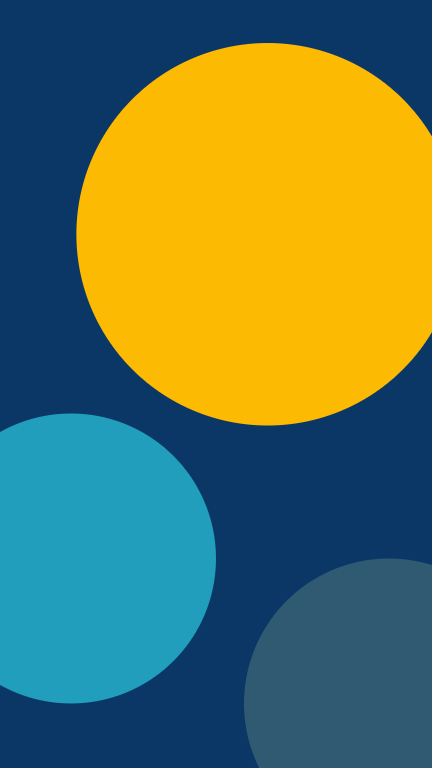
This background is drawn by a WebGL 1 fragment shader. Its source:

```glsl
precision highp float;
// Three large flat discs, amber, teal and slate, on a deep navy ground.

uniform vec2 u_resolution;

// Discs as (centre x, centre y, radius), in canvas widths
#define AMBER_DISC vec3(0.6195, 1.2355, 0.4427)
#define TEAL_DISC  vec3(0.1643, 0.4850, 0.3356)
#define SLATE_DISC vec3(0.9005, 0.1493, 0.3356)

#define NAVY  vec3(0.040, 0.216, 0.400)
#define AMBER vec3(0.992, 0.729, 0.012)
#define TEAL  vec3(0.133, 0.620, 0.741)
#define SLATE vec3(0.188, 0.353, 0.443)

// Coverage of a disc, with an edge one pixel wide
float discMask(vec2 p, vec3 disc) {
  float dist = length(p - disc.xy) - disc.z;
  return clamp(0.5 - dist * u_resolution.x, 0.0, 1.0);
}

void main() {
  vec2 p = gl_FragCoord.xy / u_resolution.x;
  // Keep the vertical layout tied to a 9:16 canvas
  p.y *= (16.0 / 9.0) * u_resolution.x / u_resolution.y;

  vec3 color = NAVY;
  color = mix(color, SLATE, discMask(p, SLATE_DISC));
  color = mix(color, TEAL, discMask(p, TEAL_DISC));
  color = mix(color, AMBER, discMask(p, AMBER_DISC));

  gl_FragColor = vec4(color, 1.0);
}
```
